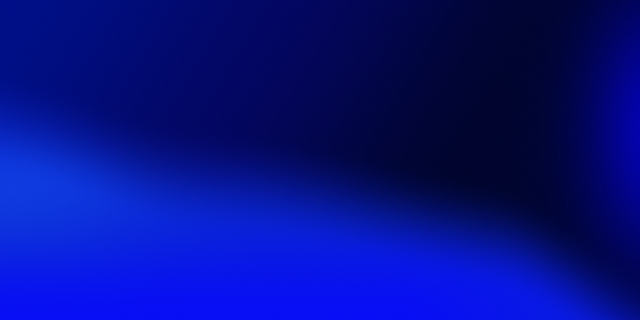
Reproduce this background procedurally as a Shadertoy shader.

```glsl
// Soft abstract backdrop: a bright blue swell rises from the lower left
// under a navy to ink sky, with a blue glow at the right rim.
// Built from smooth ramps, one curved boundary and Gaussian glows.

#define EDGE_LEFT 0.66
#define EDGE_SLOPE 0.475
#define EDGE_DIP 0.050
#define EDGE_FALL 0.18
#define EDGE_SOFTNESS vec2(-0.14, 0.20)
#define SKY_SLANT 0.30
#define RIM_CENTER vec2(1.03, 0.59)
#define RIM_RADIUS vec2(0.11, 0.41)
#define AZURE_CENTER vec2(0.02, 0.42)
#define AZURE_RADIUS vec2(0.22, 0.20)
#define GRAIN 0.006

const vec3 NAVY   = vec3(0.000, 0.060, 0.53);
const vec3 VIOLET = vec3(0.014, 0.025, 0.38);
const vec3 INK    = vec3(0.000, 0.018, 0.18);
const vec3 RIM    = vec3(0.015, 0.010, 0.72);
const vec3 COBALT = vec3(0.038, 0.140, 0.83);
const vec3 VIVID  = vec3(0.030, 0.055, 0.96);
const vec3 AZURE  = vec3(0.060, 0.240, 0.88);

float glow(vec2 p, vec2 center, vec2 radius) {
    vec2 q = (p - center) / radius;
    return exp(-dot(q, q));
}

// Sine-free hash, used for dithering the gradients
float hash(vec2 p) {
    vec3 q = fract(p.xyx * 0.1031);
    q += dot(q, q.yzx + 33.33);
    return fract((q.x + q.y) * q.z);
}

// Height of the swell: a slope with a shallow dip and a fall at the right
float swellHeight(float x) {
    float dip = (x - 0.25) / 0.14;
    return EDGE_LEFT - EDGE_SLOPE * x
         - EDGE_DIP * exp(-dip * dip)
         - EDGE_FALL * smoothstep(0.78, 1.05, x);
}

// Slanted ramp from navy through violet to ink, plus the rim glow
vec3 skyColor(vec2 p) {
    float slant = p.x + SKY_SLANT * (1.0 - p.y);
    vec3 color = mix(NAVY, VIOLET, smoothstep(0.0, 0.52, slant));
    color = mix(color, INK, smoothstep(0.42, 0.90, slant));
    return mix(color, RIM, glow(p, RIM_CENTER, RIM_RADIUS));
}

// Cobalt body, vivid along the bottom and azure at the left
vec3 swellColor(vec2 p) {
    float low = 1.0 - smoothstep(0.0, 0.38, p.y);
    float fade = 1.0 - 0.6 * smoothstep(0.6, 0.95, p.x);
    vec3 color = mix(COBALT, VIVID, low * fade);
    return mix(color, AZURE, 0.9 * glow(p, AZURE_CENTER, AZURE_RADIUS));
}

void mainImage(out vec4 fragColor, in vec2 fragCoord) {
    vec2 p = fragCoord / iResolution.xy;
    float depth = swellHeight(p.x) - p.y;
    float cover = smoothstep(EDGE_SOFTNESS.x, EDGE_SOFTNESS.y, depth);
    vec3 color = mix(skyColor(p), swellColor(p), cover);
    color += GRAIN * (hash(floor(fragCoord)) - 0.5);
    fragColor = vec4(clamp(color, 0.0, 1.0), 1.0);
}
```
